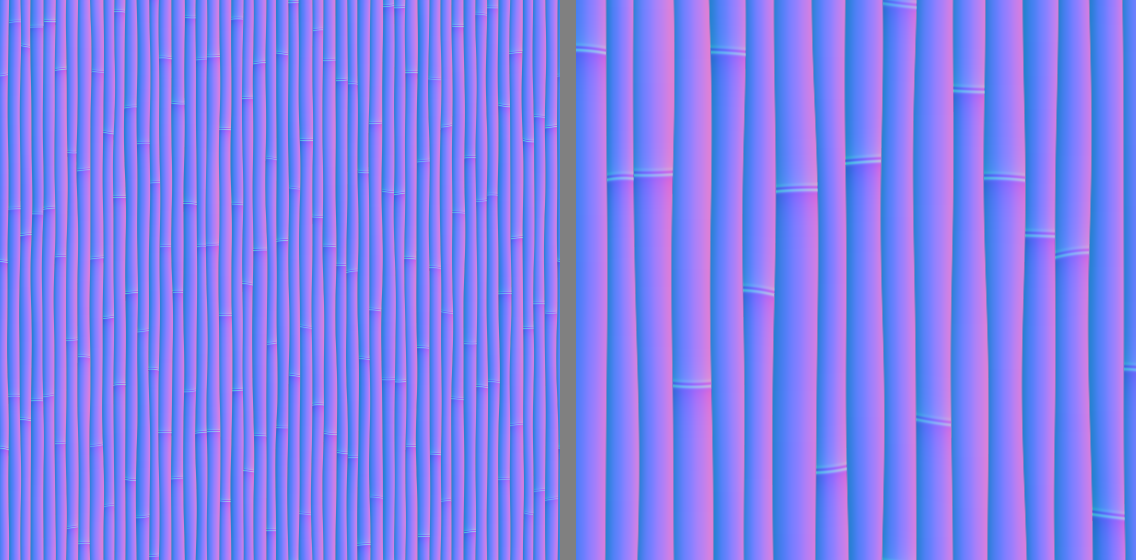
Left, the full canvas; right, a detail of the centre.
Reproduce this texture map procedurally as a WebGL 2 fragment shader.

```glsl
#version 300 es
precision highp float;
// Tangent-space normal map of a wall of upright bamboo canes with staggered nodes.

uniform vec2 u_resolution;
out vec4 fragColor;

const float TAU = 6.2831853;
const float CANES = 48.0;          // canes across
const float SEGMENTS = 3.0;        // nodes along each cane
const float CANE_OFFSET = 0.75;    // first seam, in cane widths
const float WOBBLE = 0.075;        // seam sway, in cane widths
const float SPREAD = 0.2;          // fixed seam shift, in cane widths
const float LEFT_SLOPE = -0.69;    // horizontal normal at the left rim
const float RIGHT_SLOPE = 0.72;    // horizontal normal at the right rim
const float TILT = 0.26;           // lean that differs between canes
const float SEAM_WIDTH = 0.0006;
const float SEAM_SHADE = 0.94;
const float LEFT_SHADE = 0.95;     // darker blue along the left rim
const float NODE_JITTER = 0.004;
const float NODE_SLANT = 0.007;
const float NODE_ARC = 0.006;
const float SWELL_ABOVE = 0.0075;  // fade lengths of the swelling
const float SWELL_BELOW = 0.0105;
const float RIDGE_WIDTH = 0.0011;
const float GROOVE_GAP = 0.0034;

float hash(vec2 p) {
    return fract(sin(dot(p, vec2(127.1, 311.7))) * 4375.85);
}

// Layered sines with whole frequencies, so the result wraps vertically.
float sway(float id, float y, float seed) {
    float sum = 0.0;
    for (float k = 1.0; k <= 5.0; k++) {
        float phase = hash(vec2(id, seed + k));
        sum += sin(TAU * (k * y + phase)) / (0.6 + 0.4 * k);
    }
    return sum * 0.6;
}

// Position of the seam on the left of a cane, in cane widths.
float seamAt(float cane, float y) {
    float id = mod(cane, CANES);
    return cane + WOBBLE * sway(id, y, 3.0) + SPREAD * (hash(vec2(id, 11.0)) - 0.5);
}

float line(float d, float width) {
    return exp(-d * d / (width * width));
}

// Vertical slope around a node: swelling, pale ridge and dark groove.
float nodeSlope(float d, float pixel) {
    float width = max(RIDGE_WIDTH, 0.6 * pixel);
    float side = smoothstep(-width, width, d);
    float above = 0.22 * exp(-max(d, 0.0) / SWELL_ABOVE);
    float below = -0.26 * exp(min(d, 0.0) / SWELL_BELOW);
    float ridge = 0.48 * line(d, width);
    float groove = -0.42 * line(d - 0.5 * GROOVE_GAP, width);
    float lip = 0.16 * line(d - GROOVE_GAP, width);
    return mix(below, above, side) + ridge + groove + lip;
}

void main() {
    vec2 uv = gl_FragCoord.xy / u_resolution;
    float pixel = 1.0 / min(u_resolution.x, u_resolution.y);

    // Find the cane and the place across it.
    float x = uv.x * CANES - CANE_OFFSET;
    float cane = floor(x);
    if (x < seamAt(cane, uv.y)) cane -= 1.0;
    else if (x > seamAt(cane + 1.0, uv.y)) cane += 1.0;
    float left = seamAt(cane, uv.y);
    float right = seamAt(cane + 1.0, uv.y);
    float across = clamp((x - left) / (right - left), 0.0, 1.0);
    float id = mod(cane, CANES);

    // Rounded cane with its own lean and faint fibres.
    float body = sqrt(4.0 * across * (1.0 - across));
    float lean = TILT * (hash(vec2(id, 21.0)) - 0.5 + 0.25 * sway(id, uv.y, 31.0));
    float fibre = 0.015 * sin(TAU * (across * 3.0 + hash(vec2(id, 41.0))));
    vec2 slope = vec2(mix(LEFT_SLOPE, RIGHT_SLOPE, across) + (lean + fibre) * body, 0.0);
    slope.y = 0.015 * sway(id, uv.y, 51.0);

    // Nearest node, with its own height, slant and strength.
    float along = uv.y * SEGMENTS - hash(vec2(id, 61.0));
    float segment = floor(along + 0.5);
    vec2 nodeId = vec2(id, 71.0 + mod(segment, SEGMENTS));
    float d = (along - segment) / SEGMENTS;
    d += NODE_JITTER * (hash(nodeId) - 0.5);
    d += NODE_SLANT * (hash(nodeId + 7.3) - 0.5) * (across - 0.5);
    d += NODE_ARC * (hash(nodeId + 13.7) - 0.5) * (across - 0.5) * (across - 0.5);
    float strength = mix(0.65, 1.1, hash(nodeId + 19.1));
    slope.y += strength * nodeSlope(d, pixel);
    slope.x *= 1.0 - 0.2 * line(d, 0.0025);

    // Encode the unit normal.
    float depth = sqrt(max(1.0 - dot(slope, slope), 0.1));
    vec3 color = 0.5 + 0.5 * vec3(slope, depth);
    color.b *= mix(LEFT_SHADE, 1.0, smoothstep(0.0, 0.3, across));

    // Blend both rims softly at the seam.
    float rim = min(x - left, right - x) / CANES;
    float seam = 1.0 - smoothstep(0.0, max(SEAM_WIDTH, 0.6 * pixel), rim);
    vec3 facing = vec3(1.0 - color.r, color.gb);
    color = mix(color, facing, 0.5 * seam);
    color.b *= mix(1.0, SEAM_SHADE, seam);

    fragColor = vec4(color, 1.0);
}
```
